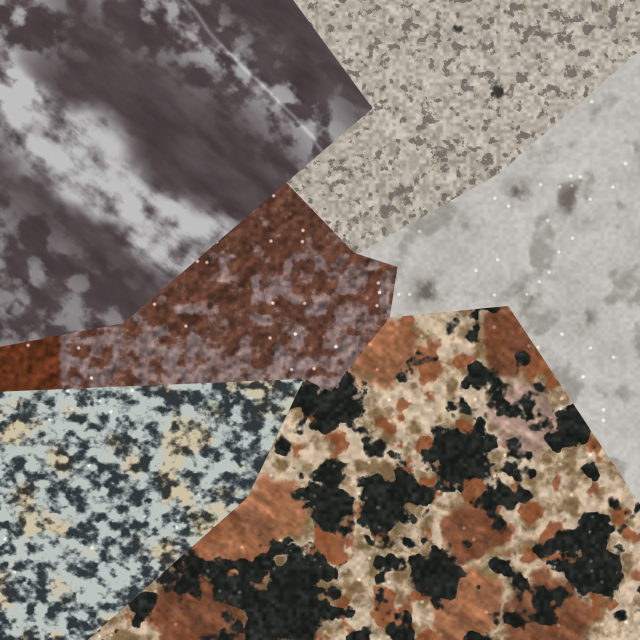
Write a Shadertoy shader that draws this texture.

```glsl
// Six slabs of stone meeting in a collage. Line distances cut the slabs;
// layered value noise and round grains give each its texture.
float hash(vec2 p) { return fract(sin(dot(p, vec2(127.1, 311.7))) * 43758.5); }
float bump(float x) { return exp(-x * x); }
float noise(vec2 p) {
  vec2 i = floor(p), f = fract(p);
  f *= f * (3. - 2. * f);
  return mix(mix(hash(i), hash(i + vec2(1, 0)), f.x),
    mix(hash(i + vec2(0, 1)), hash(i + 1.), f.x), f.y);
}
float fbm(vec2 p) {
  float sum = 0., amp = .53;
  for (int i = 0; i < 4; i++, amp *= .5) {
    sum += amp * noise(p);
    p = mat2(1.6, 1.2, -1.2, 1.6) * p + 7.3;
  }
  return sum;
}
// Bright points in a few cells of a grid
float glint(vec2 p) {
  vec2 id = floor(p * 60.), f = fract(p * 60.);
  return step(hash(id), .07) * smoothstep(.25, .05, length(f - .3 - .4 * hash(id + 3.)));
}
// Signed distance from a line, positive on its left
float side(vec2 p, float ax, float ay, float bx, float by) {
  vec2 d = normalize(vec2(bx - ax, by - ay));
  return d.x * (p.y - ay) - d.y * (p.x - ax);
}
// Strongest of nine grains (x, y, radius), with its index
vec2 grains(vec2 p, vec3 g[9]) {
  vec2 best = vec2(-9, 0);
  for (int i = 0; i < 9; i++) {
    float v = 1. - length(p - g[i].xy) / g[i].z;
    if (v > best.x) best = vec2(v, i);
  }
  return best;
}

vec3 bandedMarble(vec2 p) {
  float across = dot(p, vec2(.62, .78)), along = dot(p, vec2(.78, -.62));
  float streak = fbm(vec2(along * 17., across * 48.)), mottle = fbm(p * 34.);
  float wobble = fbm(p * 11.) - .5;
  float band = smoothstep(.085, .04, abs(across - .66 + .09 * wobble));
  float patches = .75 * bump((across - .93 + .05 * wobble) / .06)
    + .8 * bump(length(p - vec2(.03, .97)) / .075) + .5 * smoothstep(.6, .48, across);
  float white = band * smoothstep(.26, .6, mix(streak, mottle, .5))
    + patches * smoothstep(.43, .62, mix(streak, mottle, .7))
    + .4 * bump((across - .9 + .14 * along + .02 * wobble) / .003);
  return mix(vec3(.24, .2, .21) + .14 * streak, vec3(.75), min(white, 1.));
}
vec3 sandGranite(vec2 p) {
  float fine = noise(p * 190.) - .5;
  vec3 c = vec3(.65, .62, .57) + .22 * fine + .12 * fbm(p * 40.);
  c = mix(c, vec3(.39, .37, .35), .75 * smoothstep(.57, .71, fbm(p * 95.)));
  float spot = min(length(p - vec2(.777, .857)), length(p - vec2(.716, .954)) + .003);
  return mix(c, vec3(.15), .85 * smoothstep(.013, .006, spot + .008 * fine));
}
vec3 paleMarble(vec2 p) {
  vec3 spots[5] = vec3[5](vec3(.9, .68, .037), vec3(.81, .7, .027), vec3(.83, .55, .027),
    vec3(.67, .545, .035), vec3(.91, .5, .026));
  float stain = 0.;
  for (int i = 0; i < 5; i++) stain += bump(1.4 * length(p - spots[i].xy) / spots[i].z);
  stain = stain * smoothstep(.25, .7, fbm(p * 42.)) + .35 * smoothstep(.56, .75, fbm(p * 26. + 4.));
  vec3 c = vec3(.66, .65, .63) + .11 * fbm(p * 18.) + .07 * noise(p * 170.);
  return mix(c, vec3(.36, .33, .3), min(stain, .8)) + .2 * glint(p);
}
vec3 rustyRock(vec2 p) {
  float relief = fbm(p * 38.), lit = fbm(p * 38. + vec2(-.16, .22)) - relief;
  float crust = smoothstep(.38, .64, fbm(p * 60.) + 1.3 * (.5 - p.y) + .25 * (p.x - .4));
  vec3 c = mix(vec3(.37, .24, .19), vec3(.52, .44, .43), crust);
  c = mix(vec3(.38, .2, .12), c, smoothstep(.09, .1, p.x + .02 * (relief - .5)));
  return c * (.8 + 1.1 * lit + .4 * noise(p * 150.)) + .5 * glint(p);
}
vec3 greyGranite(vec2 p) {
  float grain = fbm(p * vec2(62, 78)) + .2 * (noise(p * 180.) - .5);
  vec3 c = mix(vec3(.2, .22, .23), vec3(.77, .77, .74), smoothstep(.29, .64, grain));
  float warm = smoothstep(.52, .72, fbm(p * 22. + 9.));
  return c * mix(vec3(.96, 1, 1.02), vec3(1.05, .98, .86), warm) + .2 * glint(p);
}
vec3 coarseGranite(vec2 p) {
  vec3 brown[9] = vec3[9](vec3(.6, .45, .06), vec3(.8, .465, .06), vec3(.745, .17, .05),
    vec3(.35, .135, .09), vec3(.31, .045, .08), vec3(.73, .055, .065), vec3(.86, .035, .065),
    vec3(.82, .35, .06), vec3(.43, .2, .055));
  vec3 black[9] = vec3[9](vec3(.53, .375, .045), vec3(.72, .29, .053), vec3(.615, .22, .06),
    vec3(.89, .335, .032), vec3(.45, .06, .085), vec3(.68, .1, .047), vec3(.51, .205, .043),
    vec3(.925, .115, .05), vec3(.235, .06, .03));
  float rough = fbm(p * 48.), fine = noise(p * 150.);
  vec2 q = p + .045 * (vec2(fbm(p * 24.), fbm(p * 24. + 31.)) - .5);
  vec2 b = grains(q, brown), k = grains(q, black);
  float streak = fbm(mat2(.8, .6, -.6, .8) * p * vec2(30, 85));
  vec3 c = mix(vec3(.5, .41, .29), vec3(.79, .71, .61), smoothstep(.27, .58, rough));
  c = mix(c, vec3(.53, .29, .17), .8 * smoothstep(.56, .66, fbm(p * 30. + 17.)));
  vec3 crystal = mix(vec3(.42, .25, .17), vec3(.6, .39, .27), hash(vec2(b.y, 5)));
  if (b.y == 7.) crystal = vec3(.64, .53, .48);
  c = mix(c, crystal * (.62 + .8 * streak), .9 * smoothstep(-.05, .2, b.x + .5 * (rough - .5)));
  float dark = max(smoothstep(0., .2, k.x + 1.3 * (rough - .5)), smoothstep(.6, .68, fbm(p * 27. + 53.)));
  c = mix(c, vec3(.1, .11, .1) + .13 * fine * rough, dark);
  return c * (.86 + .28 * fine) + .2 * glint(p);
}

// Lays a stone over the colour inside its cut
#define LAY(stone, cut) d = cut; if (d > -soft) c = mix(c, stone(p), smoothstep(-soft, soft, d));
void mainImage(out vec4 fragColor, in vec2 fragCoord) {
  vec2 p = fragCoord / iResolution.xy;
  float d, soft = .7 / iResolution.y;
  vec3 c = sandGranite(p);
  LAY(paleMarble, max(side(p, .781, .73, .569, .609), side(p, 1., .922, .781, .73)))
  LAY(coarseGranite, min(side(p, .794, .522, .609, .504), side(p, 1., .212, .794, .522)))
  LAY(greyGranite, min(.41 - p.y, min(side(p, .387, .223, .475, .408), side(p, .137, 0., .387, .223))))
  float top = max(side(p, .621, .583, .553, .605), side(p, .553, .605, .449, .713));
  float base = max(side(p, 0., .388, .475, .408), side(p, .475, .408, .517, .388));
  float right = min(side(p, .517, .388, .609, .504), side(p, .609, .504, .621, .583));
  LAY(rustyRock, min(right, min(top, base)))
  float low = min(side(p, .193, .495, .582, .831), side(p, 0., .458, .193, .495));
  LAY(bandedMarble, min(low, side(p, .582, .831, .458, 1.)))
  fragColor = vec4(clamp(c, 0., 1.), 1);
}
```
